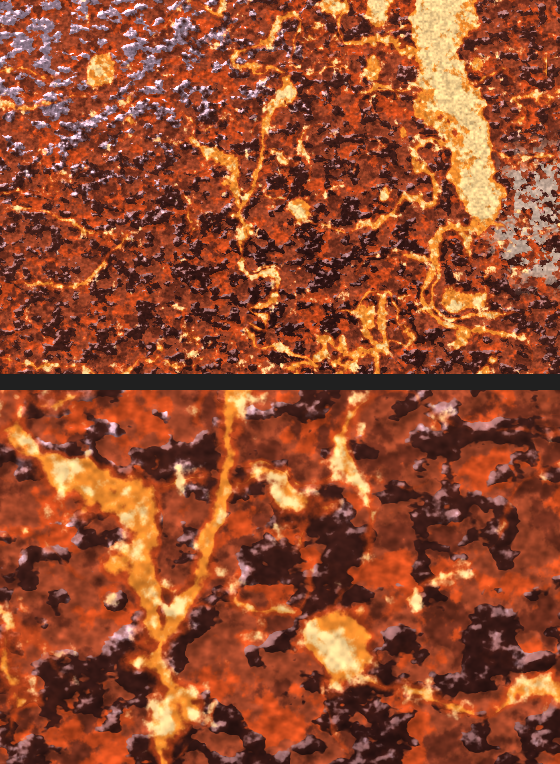
Top, the full canvas; bottom, a detail of the centre.
Reproduce this texture procedurally as a WebGL 1 fragment shader.

```glsl
precision highp float;
uniform vec2 u_resolution;

const vec3 SOOT = vec3(0.25, 0.12, 0.10);
const vec3 CHAR = vec3(0.14, 0.06, 0.06);
const vec3 UMBER = vec3(0.45, 0.19, 0.12);
const vec3 RUST = vec3(0.62, 0.27, 0.16);
const vec3 VERMILION = vec3(0.80, 0.29, 0.11);
const vec3 ORANGE = vec3(0.97, 0.56, 0.19);
const vec3 CREAM = vec3(0.98, 0.82, 0.56);
const vec3 LILAC = vec3(0.57, 0.50, 0.58);
const vec3 CHALK = vec3(0.76, 0.65, 0.58);

float hash(vec2 p) {
  return fract(sin(dot(p, vec2(127.1, 311.7))) * 43758.5);
}

float noise(vec2 p) {
  vec2 i = floor(p);
  vec2 f = fract(p);
  f = f * f * (3.0 - 2.0 * f);
  float low = mix(hash(i), hash(i + vec2(1.0, 0.0)), f.x);
  float high = mix(hash(i + vec2(0.0, 1.0)), hash(i + 1.0), f.x);
  return mix(low, high, f.y);
}

float fbm(vec2 p) {
  float sum = 0.0;
  float gain = 0.533;
  for (int i = 0; i < 4; i++) {
    sum += gain * noise(p);
    p = mat2(1.6, 1.2, -1.2, 1.6) * p + 9.7;
    gain *= 0.5;
  }
  return sum;
}

// Soft elliptical region, 1 at its centre
float region(vec2 p, vec2 centre, vec2 radius) {
  vec2 d = (p - centre) / radius;
  return exp(-dot(d, d));
}

float pitField(vec2 p) {
  return fbm(p * vec2(40.0, 54.0) + 41.0);
}

float veinField(vec2 p) {
  return 0.75 * noise(p) + 0.25 * noise(p * 2.1 + 5.0);
}

// Signed depth inside broken contour lines of even width
float vein(vec2 p, vec2 scale, float width) {
  float h = 0.004;
  float n = veinField(p * scale);
  float dx = veinField((p + vec2(h, 0.0)) * scale) - n;
  float dy = veinField((p + vec2(0.0, h)) * scale) - n;
  float gradient = max(length(vec2(dx, dy)) / h, 1.2);
  float gap = smoothstep(0.3, 0.75, noise(p * 7.0 + scale));
  return width * (2.0 * gap - 0.6) - abs(n - 0.5) / gradient;
}

// Signed depth inside scattered bare patches
float islands(vec2 p, float size, float density) {
  vec2 cell = floor(p / size);
  float depth = -0.1;
  for (int y = -1; y <= 1; y++) {
    for (int x = -1; x <= 1; x++) {
      vec2 id = cell + vec2(float(x), float(y));
      vec2 jitter = vec2(hash(id + 3.1), hash(id + 8.7));
      vec2 d = p - (id + 0.15 + 0.7 * jitter) * size;
      float radius = size * mix(0.05, 0.22, hash(id + 5.3));
      float shown = step(hash(id + 1.9), density);
      depth = max(depth, mix(-0.1, radius - length(d * vec2(1.1, 0.85)), shown));
    }
  }
  return depth;
}

// Signed depth inside the tall stripped band
float strippedBand(vec2 p, float wobble, float ragged) {
  float axis = 1.33 - 0.13 * p.y + 0.2 * wobble;
  float halfWidth = 0.085 * smoothstep(0.30, 0.52, p.y);
  return halfWidth - abs(p.x - axis) - 0.012 + 0.13 * ragged;
}

void main() {
  vec2 p = gl_FragCoord.xy / u_resolution.y;
  vec2 warp = vec2(fbm(p * 5.0), fbm(p * 5.0 + 17.0)) - 0.5;
  float ragged = fbm(p * 15.0 + 23.0) - 0.5;
  float rough = fbm(p * 40.0 + 7.0) - 0.5;
  float fine = fbm(p * 85.0) - 0.5;
  float blueArea = region(p, vec2(0.12, 0.95), vec2(0.62, 0.42));
  float burntArea = region(p, vec2(0.85, 0.20), vec2(0.55, 0.40));
  float chalkArea = region(p, vec2(1.46, 0.42), vec2(0.16, 0.19));
  float worn = smoothstep(0.35, 0.60, p.x) * (1.0 - smoothstep(1.30, 1.48, p.x));

  // Mottled rust
  float mottle = fbm(p * 28.0) + 0.6 * fine;
  vec3 color = mix(UMBER, RUST, smoothstep(0.34, 0.52, mottle));
  float bright = fbm(p * vec2(22.0, 30.0) + 60.0) + 0.7 * fine;
  color = mix(color, VERMILION, 0.8 * smoothstep(0.53, 0.70, bright));

  // Crusted pits with glossy rims, bluish at the upper left
  float pit = pitField(p);
  float slope = pit - pitField(p + vec2(-0.003, 0.0045));
  float cover = smoothstep(0.53, 0.58, pit + 0.03 * burntArea + 0.02 * blueArea);
  vec3 crust = mix(SOOT, CHAR, burntArea);
  crust = mix(crust, LILAC, smoothstep(0.25, 0.75, blueArea + 1.2 * fine));
  crust += vec3(0.36, 0.30, 0.31) * smoothstep(0.05, 0.19, slope + 0.5 * fine);
  color = mix(color, crust, 0.9 * cover);
  color *= 1.0 + 1.1 * clamp(slope, -0.25, 0.25);

  // Chalky flakes at the right
  float flake = smoothstep(0.55, 0.62, fbm(p * 60.0 + 90.0) + 0.09 * chalkArea);
  color = mix(color, CHALK, flake * smoothstep(0.15, 0.60, chalkArea));

  // Bare metal and its veins
  vec2 q = p + 0.16 * warp + 0.05 * ragged;
  float faded = 0.02 * (1.0 - worn);
  float exposed = strippedBand(p, warp.x, ragged);
  exposed = max(exposed, islands(q, 0.19, 0.06 + 0.38 * worn) + 0.04 * ragged);
  exposed = max(exposed, vein(q, vec2(8.0, 4.5), 0.008) - faded);
  exposed = max(exposed, vein(q + 4.0, vec2(7.0, 9.0), 0.006) - faded);
  exposed = max(exposed, vein(q + 8.0, vec2(2.0, 9.0), 0.0035) - 0.004 * worn);
  exposed += 0.022 * rough + 0.014 * fine;
  color = mix(color, VERMILION, 0.7 * smoothstep(-0.009, -0.001, exposed));
  color = mix(color, ORANGE, smoothstep(-0.001, 0.004, exposed));
  float bleached = smoothstep(0.005, 0.032, exposed + 0.08 * fine + 0.05 * rough);
  color = mix(color, CREAM, bleached);

  // Fine grain
  float grain = noise(p * 190.0) - 0.5;
  color *= 1.0 + 0.30 * grain + 0.40 * fine;
  gl_FragColor = vec4(clamp(color, 0.0, 1.0), 1.0);
}
```
